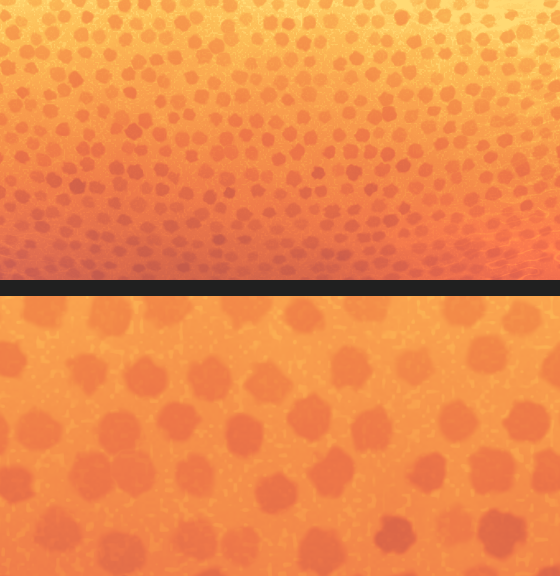
Top: the whole. Bottom: its middle third, enlarged.
Reproduce this texture procedurally as a WebGL 2 fragment shader.

```glsl
#version 300 es
precision highp float;

uniform vec2 u_resolution;
out vec4 fragColor;

const vec2 CELL = vec2(0.080, 0.068);
const vec3 PEEL[7] = vec3[7](
    vec3(0.78, 0.37, 0.30), vec3(0.87, 0.42, 0.29), vec3(0.94, 0.48, 0.29),
    vec3(0.96, 0.56, 0.29), vec3(0.98, 0.64, 0.31), vec3(0.99, 0.74, 0.34),
    vec3(1.00, 0.85, 0.45));

float hash(vec2 p) {
    vec3 q = fract(vec3(p.xyx) * 0.1031);
    q += dot(q, q.yzx + 33.33);
    return fract((q.x + q.y) * q.z);
}

float noise(vec2 p) {
    vec2 i = floor(p);
    vec2 f = fract(p);
    f = f * f * (3.0 - 2.0 * f);
    return mix(mix(hash(i), hash(i + vec2(1, 0)), f.x),
               mix(hash(i + vec2(0, 1)), hash(i + vec2(1, 1)), f.x), f.y);
}

float fbm(vec2 p) {
    return 0.55 * noise(p) + 0.3 * noise(p * 2.1 + 17.0) + 0.15 * noise(p * 4.3 + 41.0);
}

vec3 peelColor(float tone) {
    float t = clamp(tone, 0.0, 1.0) * 6.0;
    int i = min(int(t), 5);
    return mix(PEEL[i], PEEL[i + 1], t - float(i));
}

// Bends rows upward at the sides and squeezes them where the skin turns away
vec2 curveSkin(vec2 p) {
    float low = max(0.35 - p.y, 0.0);
    float side = p.x - 0.9;
    float bend = 0.10 * side * side * (1.2 - p.y);
    return vec2(p.x, p.y - 0.7 * low * low - bend);
}

// Staggered, jittered pores; returns coverage weighted by each pore's depth
float pores(vec2 p, float blur) {
    vec2 wobble = vec2(noise(p * 75.0), noise(p * 75.0 + 31.0)) - 0.5;
    vec2 pos = p + wobble * 0.010;
    float row = floor(pos.y / CELL.y);
    float depth = 0.0;
    for (int j = -1; j <= 1; j++) {
        float r = row + float(j);
        float shift = 0.5 * mod(r, 2.0);
        float column = floor(pos.x / CELL.x - shift);
        for (int i = -1; i <= 1; i++) {
            vec2 id = vec2(column + float(i), r) + 60.0;
            vec2 jitter = vec2(hash(id), hash(id + 19.7)) - 0.5;
            vec2 center = (id - 60.0 + vec2(0.5 + shift, 0.5) + jitter * 0.48) * CELL;
            float radius = mix(0.021, 0.029, hash(id + 47.3));
            float d = length(pos - center) - radius;
            float strength = mix(0.55, 1.0, hash(id + 83.1));
            strength += 0.35 * step(0.90, hash(id + 7.9));
            depth = max(depth, strength * (1.0 - smoothstep(-blur, blur, d)));
        }
    }
    return depth;
}

// Thin bright folds running along the rows
float folds(vec2 p) {
    vec2 q = vec2(p.x * 7.0, p.y * 24.0) + 2.0 * fbm(p * 9.0);
    float ridge = 1.0 - abs(2.0 * noise(q) - 1.0);
    return smoothstep(0.72, 1.0, ridge);
}

void main() {
    vec2 p = gl_FragCoord.xy / u_resolution.y;
    vec2 skin = curveSkin(p);
    float right = smoothstep(0.9, 2.0, p.x);
    float left = 1.0 - smoothstep(0.0, 0.6, p.x);
    float low = 1.0 - smoothstep(0.0, 0.42, p.y);

    // Broad light across the peel
    float tone = 0.10 + 0.83 * p.y + 0.11 * right + 0.03 * left * p.y;
    tone += 0.14 * (fbm(p * 3.0 + 5.0) - 0.5) + 0.06 * (noise(p * 14.0) - 0.5);

    // Pores
    float pore = pores(skin, mix(0.0055, 0.0095, low));
    tone -= pore * mix(0.21, 0.12, low);

    // Folds near the edges and the lit upper right
    float foldArea = 0.75 * smoothstep(1.45, 2.0, p.x)
        + 0.6 * low * max(left, right)
        + 0.7 * smoothstep(1.1, 1.5, p.x) * smoothstep(0.8, 1.0, p.y);
    tone += 0.14 * folds(skin) * foldArea * (1.0 - 0.6 * min(pore, 1.0));

    // Fine speckle, strongest between pores
    float speckle = noise(p * 170.0);
    float grain = smoothstep(0.58, 0.9, speckle) - 0.22;
    tone += 0.10 * grain * (1.0 - 0.7 * min(pore, 1.0)) * (1.0 - 0.5 * low);
    tone += 0.03 * (noise(p * 240.0 + 9.0) - 0.5);

    vec3 color = peelColor(tone);
    color *= mix(vec3(1.0), vec3(0.99, 0.96, 0.97), min(pore, 1.0));
    color += low * right * vec3(0.07, 0.01, 0.02);
    color += low * left * vec3(0.0, 0.0, 0.03);
    fragColor = vec4(clamp(color, 0.0, 1.0), 1.0);
}
```
